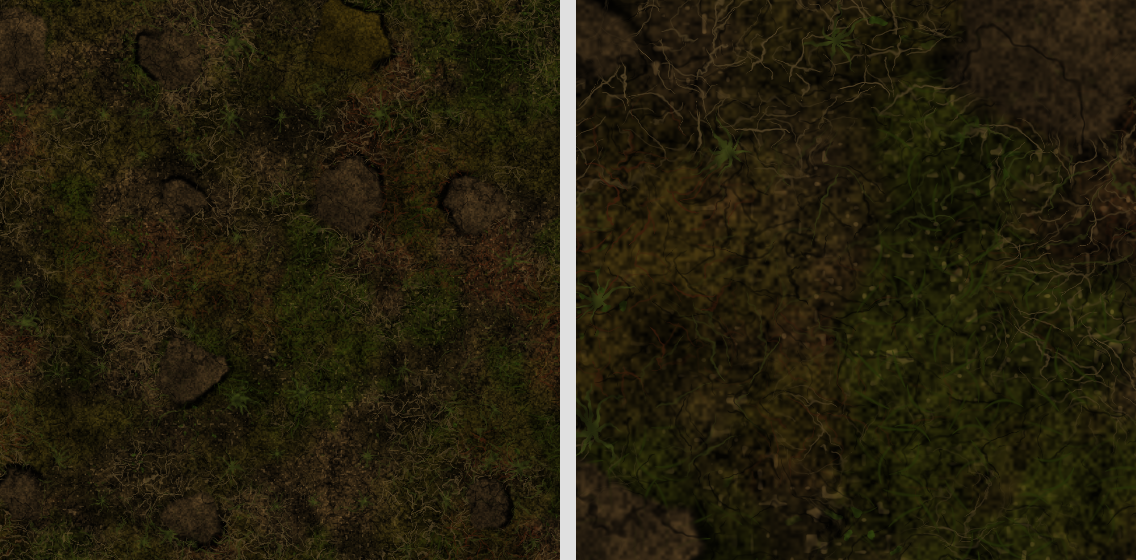
Left: the whole. Right: its middle third, enlarged.
Give the GLSL for this texture, as a WebGL 1 fragment shader.

```glsl
precision highp float;
// Dark forest floor: damp soil and moss with half-buried stones, twigs, grass and small leaves.
uniform vec2 u_resolution;

float hash(vec2 p) {
  vec3 q = fract(p.xyx * vec3(0.1031, 0.1030, 0.0973));
  q += dot(q, q.yzx + 33.33);
  return fract((q.x + q.y) * q.z);
}

vec2 hash2(vec2 p) {
  return vec2(hash(p + 3.7), hash(p + 51.3));
}

float noise(vec2 p) {
  vec2 i = floor(p), f = fract(p);
  f = f * f * (3.0 - 2.0 * f);
  return mix(mix(hash(i), hash(i + vec2(1, 0)), f.x),
             mix(hash(i + vec2(0, 1)), hash(i + vec2(1, 1)), f.x), f.y);
}

float fbm(vec2 p) {
  float sum = 0.0, amp = 0.5;
  for (int i = 0; i < 5; i++) {
    sum += amp * noise(p);
    p = mat2(1.6, 1.2, -1.2, 1.6) * p + 17.0;
    amp *= 0.5;
  }
  return sum;
}

// Tapered, bent fibres, one per cell; returns coverage times a random strength.
float strands(vec2 uv, float scale, float width, float seed) {
  vec2 p = uv * scale;
  float cover = 0.0, soft = 0.8 * scale / u_resolution.y;
  for (int j = -1; j <= 1; j++) {
    for (int i = -1; i <= 1; i++) {
      vec2 cell = floor(p) + vec2(i, j);
      vec2 r = hash2(cell + seed);
      float angle = 6.2832 * hash(cell + seed + 9.0);
      vec2 dir = vec2(cos(angle), sin(angle)), d = p - cell - r;
      float along = dot(d, dir);
      float across = dot(d, vec2(-dir.y, dir.x)) + (r.x - 0.5) * 1.4 * along * along;
      float taper = 1.0 - along * along / 0.5;
      float line = 1.0 - smoothstep(0.0, width * max(taper, 0.0) + soft, abs(across));
      cover = max(cover, line * smoothstep(0.0, 0.2, taper) * (0.35 + 0.65 * r.y));
    }
  }
  return cover;
}

// Rosettes of pointed blades, scattered over some of the cells.
float tufts(vec2 uv, float scale, float chance, float seed) {
  vec2 p = uv * scale, cell = floor(p);
  vec2 q = fract(p) - 0.42 - 0.16 * hash2(cell + seed);
  float r = length(q), soft = scale / u_resolution.y;
  float turn = (atan(q.y, q.x + 1e-5) / 6.2832 + 0.5) * 9.0 + 0.8 * r;
  float blade = mod(floor(turn), 9.0);
  float reach = 0.15 + 0.25 * hash(cell + blade * 7.1 + seed);
  float across = abs(fract(turn) - 0.3 - 0.4 * hash(cell + blade)) * r * 0.7;
  float width = 0.025 * (1.0 - r / reach);
  float cover = (1.0 - smoothstep(width - soft, width + soft, across)) * (1.0 - smoothstep(reach - 0.05, reach, r));
  return cover * step(hash(cell + seed + 23.0), chance);
}

// Small oval leaves of varied size, some cells left bare.
float leaves(vec2 uv, float scale) {
  vec2 p = uv * scale, cell = floor(p), r = hash2(cell + 81.0), q = fract(p) - 0.3 - 0.4 * r;
  q = mat2(r.x, r.y, -r.y, r.x) * q / max(length(r), 0.05);
  float d = length(q * vec2(1.0, 1.6)) - 0.12 - 0.16 * r.x;
  float soft = scale / u_resolution.y;
  return (1.0 - smoothstep(-soft, soft, d)) * (0.4 + 0.6 * r.y) * step(hash(cell + 5.0), 0.65);
}

// Signed distance to an angular stone in a cell of unit size.
float stone(vec2 q, vec2 cell, float radius) {
  float d = length(q) - radius * 1.12;
  for (int i = 0; i < 7; i++) {
    float k = float(i), angle = (k + 0.6 * hash(cell + k)) * 0.8976;
    d = max(d, dot(q, vec2(cos(angle), sin(angle))) - radius * (0.65 + 0.45 * hash(cell + k * 5.3)));
  }
  return d;
}

void main() {
  vec2 uv = gl_FragCoord.xy / u_resolution.y;
  float fine = noise(uv * 400.0), grit = noise(uv * 190.0 + 40.0);
  float lumps = fbm(uv * 45.0 + 5.0);
  float grain = max(0.15, 0.95 * fine + 0.65 * grit + 1.3 * (lumps - 0.36) + 0.03);

  // Soil, from damp black to dry brown, with rusty litter
  vec3 color = mix(vec3(0.1, 0.078, 0.032), vec3(0.17, 0.125, 0.063), smoothstep(0.34, 0.62, fbm(uv * 9.0 + 2.0)));
  float rust = smoothstep(0.52, 0.68, fbm(uv * 6.0 + 61.0));
  color = mix(color, vec3(0.18, 0.1, 0.045), 0.5 * rust);

  // Olive moss and darker green cushions
  float moss = smoothstep(0.42, 0.6, fbm(uv * 8.0 + 30.0));
  color = mix(color, vec3(0.132, 0.115, 0.022), 0.65 * moss);
  float lush = smoothstep(0.54, 0.67, fbm(uv * 9.0 + 90.0));
  color = mix(color, vec3(0.105, 0.115, 0.018), 0.7 * lush);
  color *= mix(0.72, 1.08, smoothstep(0.32, 0.52, fbm(uv * 13.0 + 120.0)));
  color *= grain;

  // Cracks and pale crumbs
  float crack = 1.0 - smoothstep(0.0, 0.02, abs(fbm(uv * 15.0 + 70.0) - 0.5));
  color *= 1.0 - 0.55 * crack * noise(uv * 20.0);
  color += vec3(0.16, 0.125, 0.075) * smoothstep(0.78, 0.95, noise(uv * 210.0 + 8.0)) * (1.0 - 0.7 * moss);

  // Stones with a dark crevice on one side
  vec2 p = uv * 3.7 + vec2(0.3, 0.15), cell = floor(p), r = hash2(cell + 14.0);
  vec2 q = fract(p) - 0.37 - 0.26 * r;
  float present = step(hash(cell + 6.0), 0.5), radius = 0.15 + 0.13 * hash(cell + 31.0);
  float d = stone(q, cell, radius) + 0.13 * (fbm(uv * 24.0) - 0.5);
  float body = present * (1.0 - smoothstep(-0.012, 0.012, d));
  vec3 rock = mix(vec3(0.175, 0.13, 0.07), vec3(0.16, 0.125, 0.025), step(0.85, r.x));
  rock *= (0.5 + fbm(uv * 26.0 + 11.0)) * (0.3 + 0.7 * grain);
  rock *= (1.0 - 0.5 * crack) * (1.0 + 0.8 * dot(q, vec2(0.5, 0.8)));
  color = mix(color, rock, body);
  float side = smoothstep(-0.05, 0.8, dot(normalize(q + 1e-4), normalize(r - 0.5 + 1e-4)) + noise(uv * 28.0) - 0.5);
  float rim = present * (1.0 - smoothstep(0.006, 0.036, abs(d - 0.008)));
  color *= 1.0 - rim * (0.15 + 0.75 * side);

  // Twigs, grass and leaves in loose clusters
  float open = 1.0 - 0.85 * body;
  float litter = smoothstep(0.4, 0.6, fbm(uv * 8.0 + 150.0)) * open;
  float growth = smoothstep(0.42, 0.6, fbm(uv * 7.0 + 200.0)) * open;
  vec2 bent = uv + 0.03 * vec2(lumps, fbm(uv * 30.0 + 9.0));
  color *= 1.0 - 0.55 * open * strands(bent + 0.3, 48.0, 0.06, 19.0);
  color = mix(color, vec3(0.36, 0.29, 0.17), 0.85 * litter * strands(bent, 38.0, 0.03, 1.0));
  color = mix(color, vec3(0.31, 0.25, 0.14), 0.85 * litter * strands(bent, 66.0, 0.045, 37.0));
  color = mix(color, vec3(0.26, 0.11, 0.045), 0.75 * rust * open * strands(bent, 55.0, 0.05, 73.0));
  color = mix(color, vec3(0.2, 0.22, 0.07), 0.8 * growth * strands(bent, 36.0, 0.04, 55.0));
  color = mix(color, vec3(0.15, 0.2, 0.03), 0.75 * lush * open * strands(uv, 58.0, 0.07, 97.0));
  float tuft = max(tufts(bent, 8.0, 0.22, 4.0), tufts(bent + 0.07, 13.0, 0.22, 66.0));
  color = mix(color, vec3(0.2, 0.23, 0.07) * (0.5 + 0.8 * grit), 0.8 * tuft * open);
  float sprout = smoothstep(0.57, 0.66, fbm(uv * 12.0 + 260.0)) * open;
  color = mix(color, vec3(0.16, 0.23, 0.045) * (0.5 + 0.8 * fine), 0.85 * sprout * leaves(bent, 62.0));

  gl_FragColor = vec4(clamp(color, 0.0, 1.0), 1.0);
}
```
